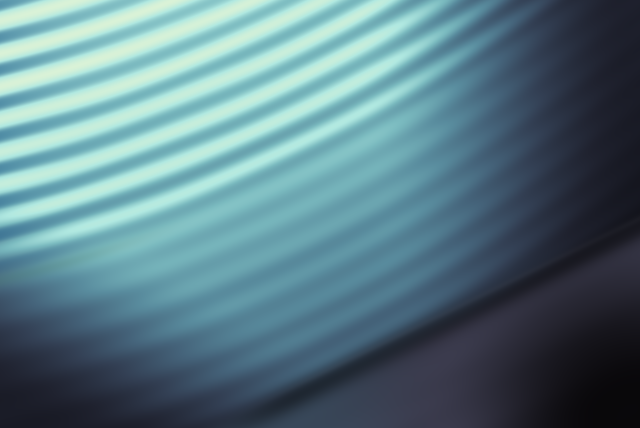
Reproduce this background procedurally as a Shadertoy shader.

```glsl
// Curved bands of aqua light sweeping over a dark, softly blurred surface.

// Tone ramp, darkest to lightest
const vec3 RAMP[8] = vec3[8](
    vec3(0.04, 0.04, 0.06), vec3(0.12, 0.13, 0.18),
    vec3(0.20, 0.25, 0.33), vec3(0.27, 0.39, 0.48),
    vec3(0.35, 0.55, 0.62), vec3(0.48, 0.73, 0.75),
    vec3(0.69, 0.91, 0.88), vec3(0.86, 0.95, 0.84));
const vec3 INK = vec3(0.035, 0.03, 0.04);
const vec3 PLUM = vec3(0.23, 0.23, 0.30);
const vec3 HAZE = vec3(0.22, 0.28, 0.35);
const vec3 TROUGH_BLUE = vec3(0.20, 0.43, 0.58);
const vec3 MOSS = vec3(0.30, 0.48, 0.45);

const float TAU = 6.2831853;
const float BAND_SLOPE = 0.235;     // tilt of the bands at the left edge
const float BAND_BEND = 0.174;      // upward curvature
const float BAND_PERIOD = 0.0767;
const float BAND_CREST = 0.414;     // height of the lowest bright crest
const float SHARP_DEPTH = 0.85;     // band contrast in the lit zone
const float SOFT_DEPTH = 0.19;      // band contrast in the blurred zone
const float STREAK_DEPTH = 0.22;
const float FOLD_SLOPE = 0.485;     // dark fold at the lower right
const float FOLD_OFFSET = -0.25;
const vec2 DARK_CORNER = vec2(1.5, 0.0);

vec2 gradientAt(vec2 cell) {
    vec2 h = vec2(dot(cell, vec2(127.1, 311.7)), dot(cell, vec2(269.5, 183.3)));
    return fract(sin(h) * 43758.5) * 2.0 - 1.0;
}

float gradientNoise(vec2 p) {
    vec2 i = floor(p), f = fract(p);
    vec2 u = f * f * f * (f * (f * 6.0 - 15.0) + 10.0);
    vec2 e = vec2(0.0, 1.0);
    float low = mix(dot(gradientAt(i), f),
                    dot(gradientAt(i + e.yx), f - e.yx), u.x);
    float high = mix(dot(gradientAt(i + e.xy), f - e.xy),
                     dot(gradientAt(i + e.yy), f - e.yy), u.x);
    return mix(low, high, u.y);
}

vec3 rampColor(float tone) {
    float t = clamp(tone, 0.0, 6.999);
    int i = int(t);
    return mix(RAMP[i], RAMP[i + 1], fract(t));
}

// Overall light level, before the bands are added
float lightLevel(float band) {
    float level = mix(2.5, 3.65, smoothstep(-0.22, 0.02, band));
    level += 1.95 * clamp(band / 0.5, 0.0, 1.0);
    return level + 0.5 * smoothstep(0.5, 0.9, band);
}

// Shade towards the right side and the lower left corner
float edgeShade(vec2 p) {
    float right = smoothstep(0.88, 1.55, p.x + 0.15 * (p.y - 0.5));
    float lowerLeft = smoothstep(0.05, 0.6, p.y + 0.55 * p.x);
    return (1.0 - 0.8 * right) * mix(0.2, 1.0, lowerLeft);
}

void mainImage(out vec4 fragColor, in vec2 fragCoord) {
    vec2 p = fragCoord / iResolution.xy * vec2(1.5, 1.0);

    // Curved coordinate: constant along each band
    float band = p.y - BAND_SLOPE * p.x - BAND_BEND * p.x * p.x;
    float wobble = 0.005 * gradientNoise(vec2(p.x * 3.0, band * 9.0));
    float wave = cos(TAU * (band + wobble - BAND_CREST) / BAND_PERIOD);

    // Bands and long streaks of light
    float lit = smoothstep(0.33, 0.43, band);
    float shade = edgeShade(p);
    float depth = mix(SOFT_DEPTH, SHARP_DEPTH, lit);
    float streak = gradientNoise(vec2(p.x * 2.0, band * 16.0));
    float tone = (lightLevel(band) + depth * wave + STREAK_DEPTH * streak) * shade;
    vec3 color = rampColor(tone);

    // Bluer troughs near the left edge, and a green rim under the last crest
    float trough = lit * smoothstep(0.2, -1.0, wave);
    color = mix(color, TROUGH_BLUE, 0.6 * trough * exp(-p.x * 6.0));
    float rim = exp(-pow((band - 0.345) / 0.016, 2.0));
    color = mix(color, MOSS, 0.3 * rim * (1.0 - smoothstep(0.1, 0.5, p.x)));

    // Dim surface beyond the fold, sinking into the corner
    float fold = p.y - FOLD_SLOPE * p.x - FOLD_OFFSET;
    float cornerDistance = length(p - DARK_CORNER);
    vec3 beyond = mix(HAZE, PLUM, smoothstep(0.7, 1.05, p.x));
    beyond = mix(INK, beyond, smoothstep(0.1, 0.5, cornerDistance));
    beyond *= 1.0 + 0.12 * gradientNoise(vec2(p.x * 3.0, fold * 12.0));
    color = mix(color, beyond, smoothstep(0.035, -0.045, fold));

    // Dark crease with a faint lighter thread
    float crease = exp(-pow((fold + 0.012) / 0.033, 2.0));
    float thread = exp(-pow((fold - 0.012) / 0.008, 2.0));
    color *= 1.0 - 0.45 * crease * smoothstep(0.45, 0.7, p.x);
    color += 0.022 * thread * smoothstep(0.5, 0.8, p.x);

    fragColor = vec4(color, 1.0);
}
```
